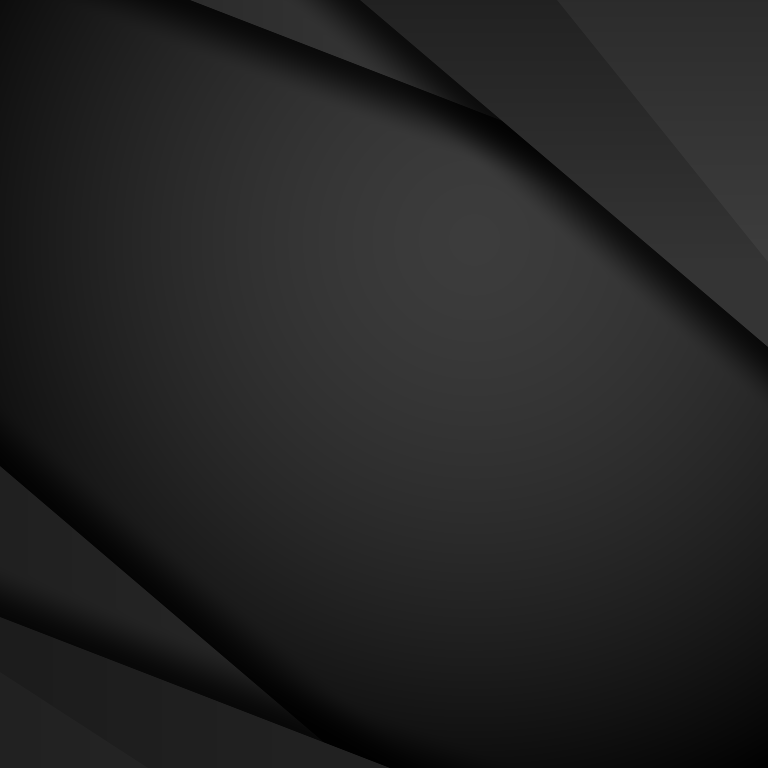
Reproduce this background procedurally as a WebGL 1 fragment shader.

```glsl
precision highp float;
// Dark charcoal backdrop: a soft radial glow framed by overlapping shadowed panels.

uniform vec2 u_resolution;

// Backdrop glow
const vec2 GLOW_CENTER = vec2(0.618, 0.6875);
const float GLOW_LEVEL = 0.236;
const float GLOW_LINEAR_FALLOFF = 0.07;
const float GLOW_SQUARE_FALLOFF = 0.29;

// Panel edges: each panel lies to the left of the line from START to END
const vec2 SLIVER_START = vec2(0.2474, 1.0);
const vec2 SLIVER_END = vec2(0.651, 0.8438);
const vec2 BAND_START = vec2(0.4688, 1.0);
const vec2 BAND_END = vec2(1.0, 0.5482);
const vec2 CORNER_START = vec2(0.7253, 1.0);
const vec2 CORNER_END = vec2(1.0, 0.6589);
const vec2 WEDGE_START = vec2(0.4167, 0.0378);
const vec2 WEDGE_END = vec2(0.0, 0.3932);
const vec2 BASE_START = vec2(0.5078, 0.0);
const vec2 BASE_END = vec2(0.0, 0.1966);
const vec2 FOOT_START = vec2(0.1927, 0.0);
const vec2 FOOT_END = vec2(0.0, 0.125);

// Panel tones: dark and light end of each gradient
const vec2 SLIVER_TONE = vec2(0.17, 0.215);
const vec2 BAND_TONE = vec2(0.13, 0.205);
const vec2 CORNER_TONE = vec2(0.17, 0.235);
const vec2 WEDGE_TONE = vec2(0.125, 0.142);
const vec2 BASE_TONE = vec2(0.108, 0.13);
const vec2 FOOT_TONE = vec2(0.128, 0.138);

// Cast shadows
const float SHADOW_WIDTH = 0.066;
const float SHADOW_STRENGTH = 0.78;
const float NO_SHADOW = 0.0;

// Signed distance to a line, positive on its left side
float edgeDistance(vec2 p, vec2 start, vec2 end) {
  vec2 along = normalize(end - start);
  return dot(p - start, vec2(-along.y, along.x));
}

// Darkens what lies below the panel, then covers it with the panel tone
float addPanel(float below, float dist, float tone, float strength) {
  float pixel = 1.0 / min(u_resolution.x, u_resolution.y);
  float shadow = 1.0 - smoothstep(0.0, SHADOW_WIDTH, -dist);
  float shaded = below * (1.0 - strength * shadow);
  return mix(shaded, tone, smoothstep(-0.5 * pixel, 0.5 * pixel, dist));
}

// Tone of a linear gradient at position t between two limits
float gradientTone(vec2 tones, float from, float to, float t) {
  return mix(tones.x, tones.y, clamp((t - from) / (to - from), 0.0, 1.0));
}

void main() {
  vec2 p = gl_FragCoord.xy / u_resolution;

  // Radial glow
  float d = distance(p, GLOW_CENTER);
  float level = GLOW_LEVEL - d * (GLOW_LINEAR_FALLOFF + GLOW_SQUARE_FALLOFF * d);
  level = max(level, 0.0);

  // Upper right panels, back to front
  level = addPanel(level, edgeDistance(p, SLIVER_START, SLIVER_END),
                   gradientTone(SLIVER_TONE, 0.26, 0.56, p.x), SHADOW_STRENGTH);
  level = addPanel(level, edgeDistance(p, BAND_START, BAND_END),
                   gradientTone(BAND_TONE, 1.0, 0.65, p.y), SHADOW_STRENGTH);
  level = addPanel(level, edgeDistance(p, CORNER_START, CORNER_END),
                   gradientTone(CORNER_TONE, 1.0, 0.68, p.y), NO_SHADOW);

  // Lower left panels, back to front
  level = addPanel(level, edgeDistance(p, WEDGE_START, WEDGE_END),
                   gradientTone(WEDGE_TONE, 0.0, 0.25, p.x), SHADOW_STRENGTH);
  level = addPanel(level, edgeDistance(p, BASE_START, BASE_END),
                   gradientTone(BASE_TONE, 0.0, 0.4, p.x), SHADOW_STRENGTH);
  level = addPanel(level, edgeDistance(p, FOOT_START, FOOT_END),
                   gradientTone(FOOT_TONE, 0.0, 0.16, p.x), NO_SHADOW);

  gl_FragColor = vec4(vec3(level), 1.0);
}
```
